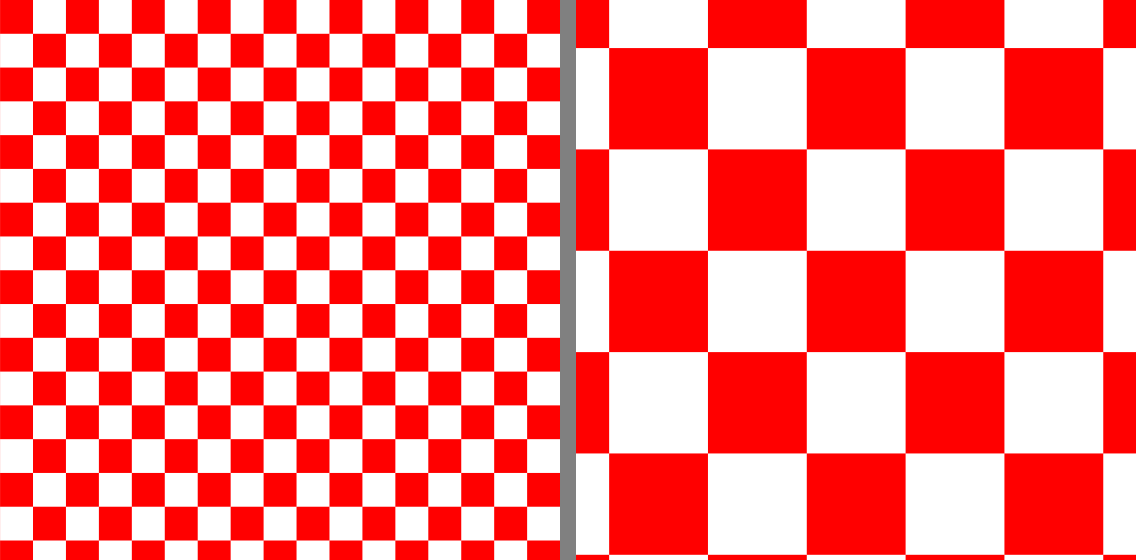
Left: the whole. Right: its middle third, enlarged.
A Shadertoy shader for this pattern:

```glsl
// Red and white checkerboard, 17 columns by about 16.6 rows, starting with
// a red cell at the top left. Each axis is a square wave smoothed over one
// pixel; the product of the two waves picks the colour.

// Square wave, +1 on [0,1) and -1 on [1,2), with edges one pixel wide.
vec2 squareWave(vec2 cell, vec2 pixelSize) {
    vec2 edgeDistance = 0.5 - abs(mod(cell + 0.5, 2.0) - 1.0);
    return clamp(2.0 * edgeDistance / pixelSize, -1.0, 1.0);
}

void mainImage(out vec4 fragColor, in vec2 fragCoord) {
    vec2 uv = fragCoord / iResolution.xy;
    vec2 cellCount = vec2(17.0, 16.577);

    // Cells are counted from the top left, with a hairline shift to the right.
    vec2 cell = vec2(uv.x, 1.0 - uv.y) * cellCount - vec2(0.002, 0.0);
    vec2 wave = squareWave(cell, cellCount / iResolution.xy);

    // Matching signs give red, opposite signs give white.
    float redness = 0.5 + 0.5 * wave.x * wave.y;
    fragColor = vec4(mix(vec3(1.0), vec3(1.0, 0.0, 0.0), redness), 1.0);
}
```
